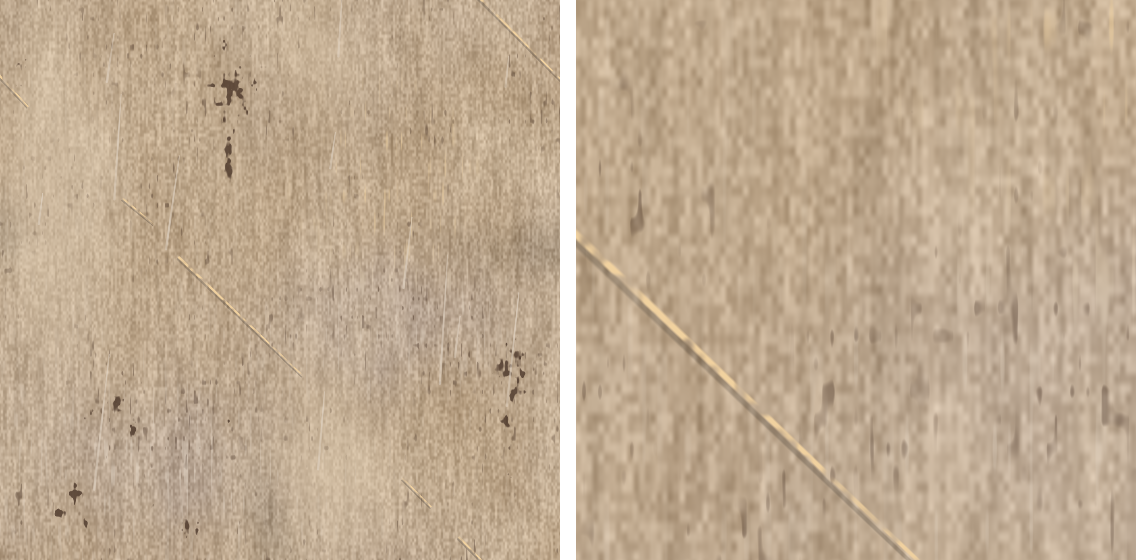
Left: the whole. Right: its middle third, enlarged.
Reproduce this texture procedurally as a three.js fragment shader.

```glsl
#define CREAM vec3(0.815, 0.735, 0.630)
#define TAN vec3(0.705, 0.610, 0.495)
#define GREY vec3(0.710, 0.635, 0.565)
#define STAIN vec3(0.29, 0.21, 0.16)
#define GOLD vec3(0.91, 0.79, 0.60)
#define PALE vec3(0.88, 0.83, 0.77)
#define GRAIN 0.15
#define SPECKLE 0.15
#define SCRATCHES 13
#define SPOTS 9

varying vec2 vUv;

float hash(vec2 p) {
  vec3 q = fract(p.xyx * vec3(0.1031, 0.1030, 0.0973));
  q += dot(q, q.yzx + 33.33);
  return fract((q.x + q.y) * q.z);
}

float noise(vec2 p) {
  vec2 i = floor(p), f = fract(p);
  f = f * f * (3.0 - 2.0 * f);
  return mix(mix(hash(i), hash(i + vec2(1, 0)), f.x),
             mix(hash(i + vec2(0, 1)), hash(i + vec2(1, 1)), f.x), f.y);
}

float fbm(vec2 p) {
  float sum = 0.0, amp = 0.5;
  for (int i = 0; i < 4; i++) {
    sum += amp * noise(p);
    p = p * 2.03 + 17.3;
    amp *= 0.5;
  }
  return sum / 0.9375;
}

// Soft elliptical patch, 1 at its centre
float patchAt(vec2 p, vec2 centre, vec2 size) {
  vec2 d = (p - centre) / size;
  return exp(-dot(d, d));
}

// Line from a to b, thinning towards b
float scratch(vec2 p, vec2 a, vec2 b, float width) {
  vec2 ab = b - a;
  float t = clamp(dot(p - a, ab) / dot(ab, ab), 0.0, 1.0);
  float w = width * (1.0 - 0.5 * t);
  return 1.0 - smoothstep(w * 0.3, w, length(p - a - ab * t));
}

// The long braided gouges running down to the right
float gouges(vec2 p) {
  float g = scratch(p, vec2(0.32, 0.54), vec2(0.54, 0.33), 0.0034);
  g = max(g, scratch(p, vec2(0.855, 1.005), vec2(1.02, 0.84), 0.0034));
  g = max(g, scratch(p, vec2(-0.01, 0.875), vec2(0.05, 0.81), 0.003));
  g = max(g, scratch(p, vec2(0.22, 0.645), vec2(0.275, 0.60), 0.0025));
  g = max(g, scratch(p, vec2(0.72, 0.145), vec2(0.77, 0.095), 0.0025));
  return max(g, scratch(p, vec2(0.82, 0.04), vec2(0.87, -0.01), 0.003));
}

// Where the dark stains gather
float stainZones(vec2 p) {
  float z = patchAt(p, vec2(0.415, 0.84), vec2(0.045, 0.09));
  z = max(z, patchAt(p, vec2(0.408, 0.72), vec2(0.010, 0.07)));
  z = max(z, patchAt(p, vec2(0.915, 0.34), vec2(0.042, 0.07)));
  z = max(z, patchAt(p, vec2(0.905, 0.22), vec2(0.010, 0.07)));
  z = max(z, patchAt(p, vec2(0.04, 0.875), vec2(0.011, 0.028)));
  for (int i = 0; i < SPOTS; i++) {
    float k = float(i);
    vec2 c = vec2(0.06 + 0.4 * hash(vec2(k, 3.7)), 0.05 + 0.25 * hash(vec2(k, 9.1)));
    vec2 size = mix(vec2(0.009), vec2(0.022, 0.026), hash(vec2(k, 5.3)));
    z = max(z, 0.95 * patchAt(p, c, size));
  }
  return z;
}

void main() {
  vec2 p = vUv;
  vec2 q = p + 0.07 * (vec2(fbm(p * 6.0), fbm(p * 6.0 + 40.0)) - 0.5);

  // Broad worn, greyed and darkened areas
  float worn = patchAt(q, vec2(0.10, 0.66), vec2(0.11, 0.33));
  worn = max(worn, patchAt(q, vec2(0.59, 0.19), vec2(0.09, 0.17)));
  worn = max(worn, 0.8 * patchAt(q, vec2(0.57, 0.92), vec2(0.09, 0.17)));
  float greyed = patchAt(q, vec2(0.70, 0.43), vec2(0.20, 0.11));
  greyed = max(greyed, patchAt(q, vec2(0.28, 0.16), vec2(0.30, 0.16)));
  float shade = patchAt(q, vec2(0.98, 0.56), vec2(0.16, 0.05));
  shade = max(shade, patchAt(q, vec2(0.48, 0.07), vec2(0.04, 0.13)));
  shade = max(shade, patchAt(q, vec2(0.0, 0.58), vec2(0.05, 0.06)));
  float golden = patchAt(p, vec2(0.70, 0.68), vec2(0.15, 0.15));

  float cloud = fbm(p * vec2(9.0, 5.0) + 5.0);
  vec3 color = mix(TAN, GREY, clamp(greyed + 0.9 * (cloud - 0.3), 0.0, 1.0));
  float light = 0.38 + 0.55 * worn - 0.22 * greyed + 0.9 * (fbm(p * vec2(12.0, 7.0)) - 0.5);
  color = mix(color, CREAM, clamp(light, 0.0, 1.0));
  color *= 1.0 - 0.11 * shade;

  // Upright fibres and fine speckle
  float calm = 1.0 - 0.45 * worn;
  float fibre = 0.6 * noise(p * vec2(270.0, 24.0)) + 0.4 * noise(p * vec2(130.0, 9.0) + 31.0);
  float speckle = noise(p * vec2(290.0, 170.0) + 7.0);
  color += calm * (GRAIN * (fibre - 0.5) + SPECKLE * (speckle - 0.5) * vec3(0.95, 1.0, 1.03));

  // Bright slivers and dark pores along the grain
  float sliver = smoothstep(0.74, 0.95, noise(p * vec2(230.0, 20.0) + 63.0));
  color = mix(color, PALE, sliver * (0.10 + 0.35 * greyed));
  color = mix(color, GOLD, sliver * 0.65 * golden);
  float pore = smoothstep(0.80, 0.96, noise(p * vec2(210.0, 60.0) + 91.0));
  pore *= smoothstep(0.42, 0.68, fbm(p * vec2(14.0, 9.0) + 23.0));
  color = mix(color, STAIN, 0.42 * pore * calm);

  // Stains, broken up into flecks
  float fleck = 0.65 * noise(p * vec2(105.0, 60.0)) + 0.35 * noise(p * vec2(240.0, 150.0));
  float zone = stainZones(p);
  color = mix(color, TAN * 0.94, 0.3 * zone);
  color = mix(color, STAIN, 0.8 * smoothstep(0.95, 1.12, fleck + 0.52 * zone));

  // Thin leaning scratches
  for (int i = 0; i < SCRATCHES; i++) {
    float k = float(i);
    vec2 a = vec2(hash(vec2(k, 11.3)), 0.3 + 0.75 * fract(k * 0.618));
    float reach = mix(0.05, 0.25, hash(vec2(k, 27.9)));
    vec2 b = a - reach * vec2(0.04 + 0.11 * hash(vec2(k, 41.7)), 1.0);
    float mark = scratch(p, b, a, 0.0032);
    color = mix(color, PALE, mark * (0.35 + 0.4 * noise(p * vec2(90.0, 45.0) + k)));
  }

  // Gouges with a thin shadow below
  color *= 1.0 - 0.18 * gouges(p + vec2(0.002, 0.003));
  color = mix(color, GOLD * 1.04, gouges(p) * smoothstep(0.1, 0.7, noise(p * 130.0)));

  gl_FragColor = vec4(color, 1.0);
}
```
